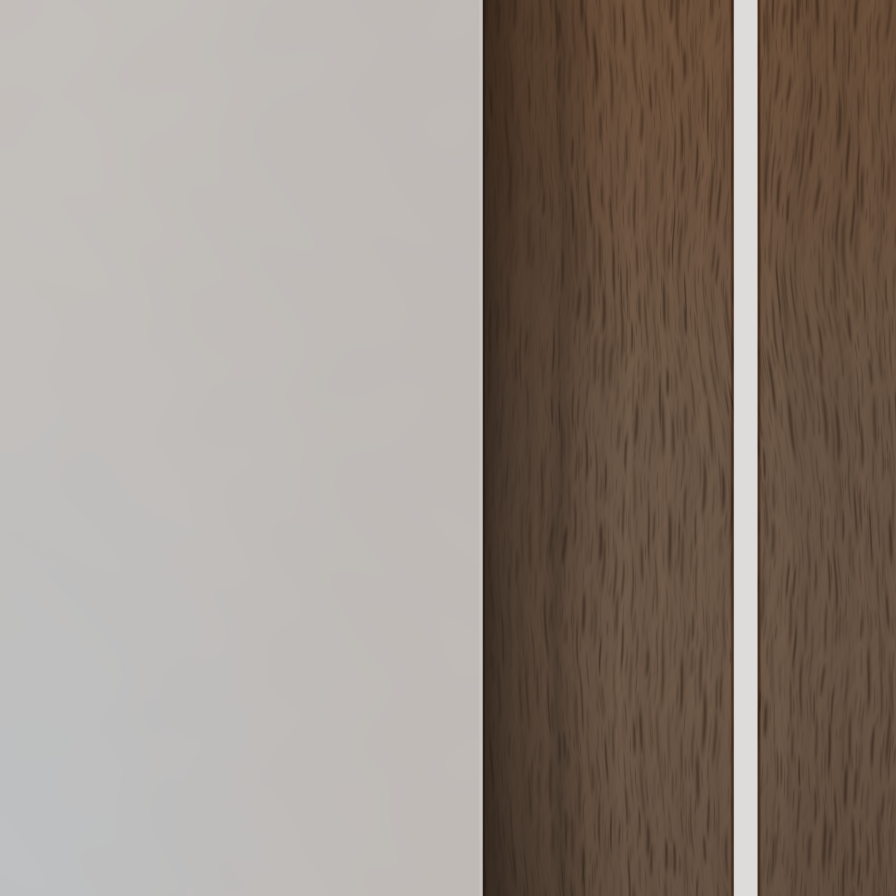
Give the GLSL for this texture, as a Shadertoy shader.

```glsl
// Pale plaster wall beside dark oak panels split by a bright vertical strip.

const float WALL_EDGE = 0.5390;
const float STRIP_LEFT = 0.8190;
const float STRIP_RIGHT = 0.8455;
const float EDGE_SOFTNESS = 0.0010;

const vec3 WALL_TOP = vec3(0.765, 0.748, 0.733);
const vec3 WALL_LOW = vec3(0.745, 0.750, 0.755);
const vec3 WALL_INNER = vec3(0.750, 0.730, 0.715);
const vec3 STRIP_COLOR = vec3(0.865, 0.862, 0.858);
const vec3 WOOD_SHADOW = vec3(0.265, 0.205, 0.162);
const vec3 WOOD_LIGHT = vec3(0.424, 0.343, 0.278);
const vec3 WOOD_WARM = vec3(1.01, 0.93, 0.84);
const vec3 PORE_TINT = vec3(0.66, 0.62, 0.58);
const vec3 SEAM_COLOR = vec3(0.13, 0.09, 0.085);

const vec2 PORE_DENSITY = vec2(92.0, 15.0);
const float PORE_WIDTH = 0.13;

vec2 hash2(vec2 cell) {
    vec3 h = fract(cell.xyx * vec3(0.1031, 0.1030, 0.0973));
    h += dot(h, h.yzx + 33.33);
    return fract((h.xx + h.yz) * h.zy);
}

float band(float x, float left, float right, float soft) {
    return smoothstep(left - soft, left + soft, x) * (1.0 - smoothstep(right - soft, right + soft, x));
}

// Bends the straight grain into gentle waves and a bulge around the strip.
float grainCoord(vec2 p) {
    float h = (p.y - 0.68) / 0.14;
    float reach = smoothstep(0.68, 0.81, p.x) * (1.0 - smoothstep(0.87, 0.99, p.x));
    float x = p.x + 0.020 * exp(-h * h) * reach;
    x += 0.005 * sin(p.y * 7.0 + p.x * 9.0);
    x += 0.0016 * sin(p.y * 23.0 + p.x * 31.0);
    return x + 0.0006 * sin(p.y * 71.0 + p.x * 60.0);
}

// Cellular pattern of thin, tapered vertical dashes.
float pores(vec2 q) {
    vec2 cell = floor(q);
    float ink = 0.0;
    for (int j = -1; j <= 1; j++) {
        for (int i = -1; i <= 1; i++) {
            vec2 id = cell + vec2(i, j);
            vec2 place = hash2(id);
            vec2 shape = hash2(id + 57.0);
            vec2 d = q - id - place;
            d.x += 0.25 * (shape.x - 0.5) * d.y;
            float taper = 1.0 - smoothstep(0.25, 1.0, abs(d.y) / mix(0.30, 0.85, shape.x));
            float width = PORE_WIDTH * mix(0.8, 1.7, place.y);
            float line = exp(-d.x * d.x / (width * width));
            ink = max(ink, line * taper * mix(0.2, 1.0, shape.y));
        }
    }
    return ink;
}

vec3 wallColor(vec2 p) {
    vec3 outer = mix(WALL_LOW, WALL_TOP, smoothstep(0.0, 0.85, p.y));
    vec3 c = mix(outer, WALL_INNER, smoothstep(0.0, 0.50, p.x));
    float mottle = sin(p.x * 31.0 + 2.0 * sin(p.y * 17.0)) * sin(p.y * 27.0 + p.x * 13.0);
    c += 0.002 * mottle;
    // Thin pale rim before the seam
    return c + 0.035 * band(p.x, WALL_EDGE - 0.004, WALL_EDGE, 0.001);
}

vec3 woodColor(vec2 p) {
    float x = grainCoord(p);

    // Shade deepens toward the wall
    float light = 0.50 * smoothstep(0.535, 0.62, x) + 0.50 * smoothstep(0.615, 0.70, x);
    light -= 0.13 * smoothstep(0.85, 0.92, x) * (1.0 - 0.4 * smoothstep(0.94, 1.0, x));
    vec3 c = mix(WOOD_SHADOW, WOOD_LIGHT, light);
    c *= mix(vec3(1.0), WOOD_WARM, smoothstep(0.45, 1.0, p.y));
    c *= 1.0 - 0.07 * smoothstep(0.25, 0.0, p.y);

    // Long soft streaks
    float streaks = sin(x * 145.0 + sin(p.y * 5.0)) + 0.7 * sin(x * 317.0 + 1.4 * sin(p.y * 9.0));
    c *= 1.0 + 0.018 * streaks;
    c *= 1.0 - 0.10 * band(x, 0.617, 0.632, 0.008);

    // Open pores at two scales
    float coarse = pores(vec2(x, p.y) * PORE_DENSITY);
    float fine = pores(vec2(x + 0.37, p.y + 0.21) * PORE_DENSITY * vec2(1.7, 1.8));
    float ink = max(coarse, 0.5 * fine) * mix(0.55, 0.95, smoothstep(0.58, 0.66, x));
    c *= mix(vec3(1.0), PORE_TINT, ink);

    // Faint fibre texture
    float fibre = sin(x * 930.0 + 3.0 * sin(p.y * 37.0)) * sin(p.y * 190.0 + x * 410.0);
    return c * (1.0 + 0.018 * fibre);
}

void mainImage(out vec4 fragColor, in vec2 fragCoord) {
    vec2 p = fragCoord / iResolution.xy;
    float soft = max(EDGE_SOFTNESS, 0.6 / iResolution.x);

    vec3 color = mix(wallColor(p), woodColor(p), smoothstep(-soft, soft, p.x - WALL_EDGE));

    // Dark seam and its contact shadow
    float gap = p.x - WALL_EDGE;
    color *= 1.0 - 0.22 * step(0.0, gap) * exp(-gap / 0.012);
    color = mix(color, SEAM_COLOR, 0.8 * band(p.x, WALL_EDGE, WALL_EDGE + 0.0022, soft));

    // Bright strip with shaded lips
    float lips = band(p.x, STRIP_LEFT - 0.003, STRIP_RIGHT + 0.003, 0.0015);
    color = mix(color, color * vec3(0.68, 0.55, 0.46), lips);
    color = mix(color, STRIP_COLOR, band(p.x, STRIP_LEFT, STRIP_RIGHT, soft));

    fragColor = vec4(color, 1.0);
}
```
